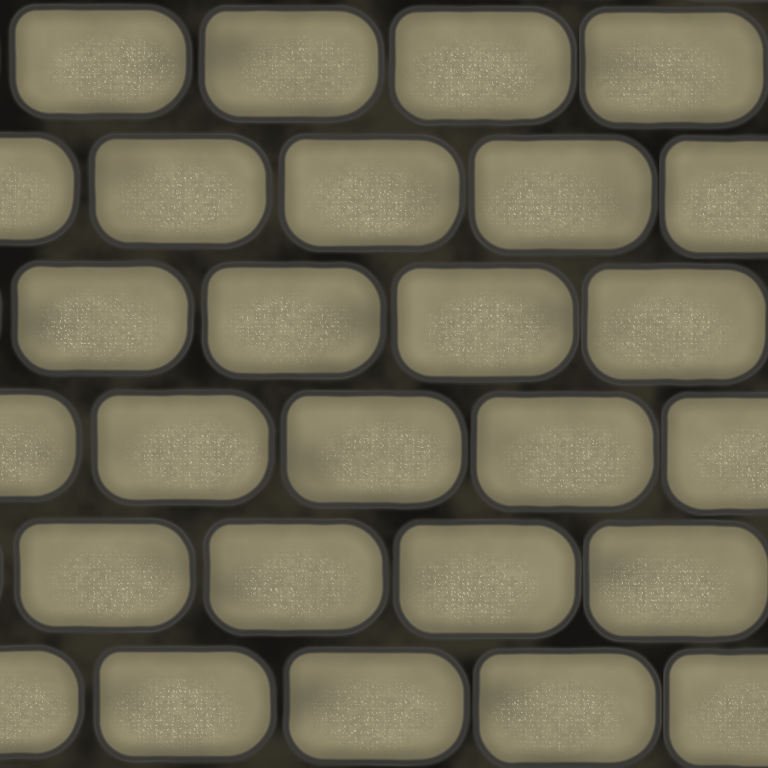
Write a three.js fragment shader that draws this texture.

```glsl
// Cobbled stone wall: six staggered rows of soft rounded blocks, four to a row.
// Each block is a rounded-box distance field, shaded by depth and noise, with
// pale grains in its middle, a slate rim around it and dark mottled mortar behind.

varying vec2 vUv;

const vec2 PITCH = vec2(0.249, 0.1671);        // spacing of blocks and rows
const vec2 FIRST = vec2(0.131, 0.079);         // first block, from the top left
const float STAGGER = 0.103;                   // shift of every other row
const float LEAN = 0.0014;                     // drift to the right per row
const float TILT = 0.0105;                     // drop of a row across the canvas

const vec3 MORTAR_DARK = vec3(0.085, 0.08, 0.07);
const vec3 MORTAR_LIGHT = vec3(0.205, 0.195, 0.15);
const vec3 RIM = vec3(0.235, 0.232, 0.218);
const vec3 RIM_LINE = vec3(0.30, 0.30, 0.29);
const vec3 STONE_EDGE = vec3(0.475, 0.45, 0.35);
const vec3 STONE = vec3(0.56, 0.53, 0.415);
const vec3 STONE_SHADE = vec3(0.35, 0.335, 0.275);
const vec3 GRAIN = vec3(0.75, 0.72, 0.61);

float hash(vec2 p) {
  return fract(sin(dot(p, vec2(127.1, 311.7))) * 43758.5453);
}

float noise(vec2 p) {
  vec2 i = floor(p);
  vec2 f = fract(p);
  f = f * f * (3.0 - 2.0 * f);
  float low = mix(hash(i), hash(i + vec2(1.0, 0.0)), f.x);
  float high = mix(hash(i + vec2(0.0, 1.0)), hash(i + vec2(1.0)), f.x);
  return mix(low, high, f.y);
}

float fbm(vec2 p) {
  float sum = 0.0;
  float gain = 0.5;
  for (int i = 0; i < 4; i++) {
    sum += gain * noise(p);
    p = p * 2.03 + 17.3;
    gain *= 0.5;
  }
  return sum;
}

// Rounded box with a tight upper left corner and full right corners.
float blockDistance(vec2 p, vec2 halfSize) {
  float leftRadius = p.y > 0.0 ? 0.028 : 0.046;
  float rightRadius = p.y > 0.0 ? 0.052 : 0.057;
  float radius = p.x < 0.0 ? leftRadius : rightRadius;
  vec2 q = abs(p) - halfSize + radius;
  return min(max(q.x, q.y), 0.0) + length(max(q, 0.0)) - radius;
}

// One jittered, slanted grain per cell, with random size and brightness.
float grains(vec2 p, float density, float seed) {
  vec2 g = p * density;
  vec2 id = floor(g) + seed;
  vec2 jitter = vec2(hash(id), hash(id + 31.7)) - 0.5;
  vec2 d = fract(g) - 0.5 - jitter * 0.45;
  float angle = 0.9 + 1.6 * (hash(id + 5.3) - 0.5);
  float c = cos(angle);
  float s = sin(angle);
  d = vec2(c * d.x + s * d.y, 1.7 * (c * d.y - s * d.x));
  float size = mix(0.2, 0.42, hash(id + 9.1));
  return (1.0 - smoothstep(size * 0.3, size, length(d))) * hash(id + 71.9);
}

vec3 mortarColor(vec2 p) {
  float blotch = smoothstep(0.25, 0.72, fbm(p * 11.0 + 4.0));
  return mix(MORTAR_DARK, MORTAR_LIGHT, blotch);
}

vec3 stoneColor(vec2 p, vec2 local, vec2 halfSize, float depth, vec2 id) {
  vec2 n = local / halfSize;
  vec3 color = mix(STONE_EDGE, STONE, smoothstep(0.0, 0.024, depth));
  color *= 0.94 + 0.12 * fbm(p * 24.0);

  // A worn dark patch near one end, and a faint shadow along the bottom.
  float side = hash(id + 2.7) < 0.5 ? -1.0 : 1.0;
  vec2 patchCenter = vec2(0.76 * side, 0.7 * hash(id + 8.4) - 0.25);
  float wear = exp(-6.0 * dot(n - patchCenter, n - patchCenter));
  color = mix(color, STONE_SHADE, wear * mix(0.15, 0.55, hash(id + 13.6)));
  float under = smoothstep(-0.6, -1.0, n.y) * noise(p * 14.0 + 9.0);
  color = mix(color, STONE_SHADE, 0.4 * under);

  // Grains and fine pores fade out toward the edges.
  vec2 shift = vec2(hash(id + 3.1) - 0.5, -0.15) * vec2(0.3, 1.0);
  float reach = length((n - shift) * vec2(1.0, 1.12));
  float middle = 1.0 - smoothstep(0.4, 0.92, reach);
  float cover = middle * mix(0.5, 1.1, noise(p * 22.0 + id));
  float speck = max(grains(p, 135.0, 0.0), grains(p + 0.037, 185.0, 43.0));
  float pores = noise(p * 210.0);
  color *= 1.0 + cover * 0.16 * (pores - 0.4);
  color = mix(color, vec3(0.59, 0.565, 0.475), 0.3 * cover);
  return mix(color, GRAIN, clamp(speck * cover, 0.0, 0.85));
}

void main() {
  // Nearest block, counted from the top left.
  vec2 p = vec2(vUv.x, 1.0 - vUv.y);
  float row = floor((p.y - TILT * p.x - FIRST.y) / PITCH.y + 0.5);
  float startX = FIRST.x + STAGGER * mod(row, 2.0) + LEAN * row;
  float column = floor((p.x - startX) / PITCH.x + 0.5);
  vec2 id = vec2(column, row);
  float centerX = startX + PITCH.x * column;
  vec2 center = vec2(centerX, FIRST.y + PITCH.y * row + TILT * centerX);
  vec2 local = (p - center) * vec2(1.0, -1.0);
  vec2 halfSize = vec2(0.110, 0.0665) + vec2(0.007, 0.006) * centerX;
  float d = blockDistance(local, halfSize) + 0.0016 * (noise(p * 38.0) - 0.5);

  // Mortar, slate rim with a thin lighter line, then stone.
  vec3 color = mortarColor(p);
  color = mix(color, RIM, 0.9 * (1.0 - smoothstep(0.005, 0.012, d)));
  float line = 1.0 - smoothstep(0.0, 0.0022, abs(d - 0.0065));
  color = mix(color, RIM_LINE, 0.6 * line * noise(p * 16.0 + 21.0));
  vec3 stone = stoneColor(p, local, halfSize, -d, id);
  color = mix(stone, color, smoothstep(-0.0025, 0.002, d));
  gl_FragColor = vec4(color, 1.0);
}
```
